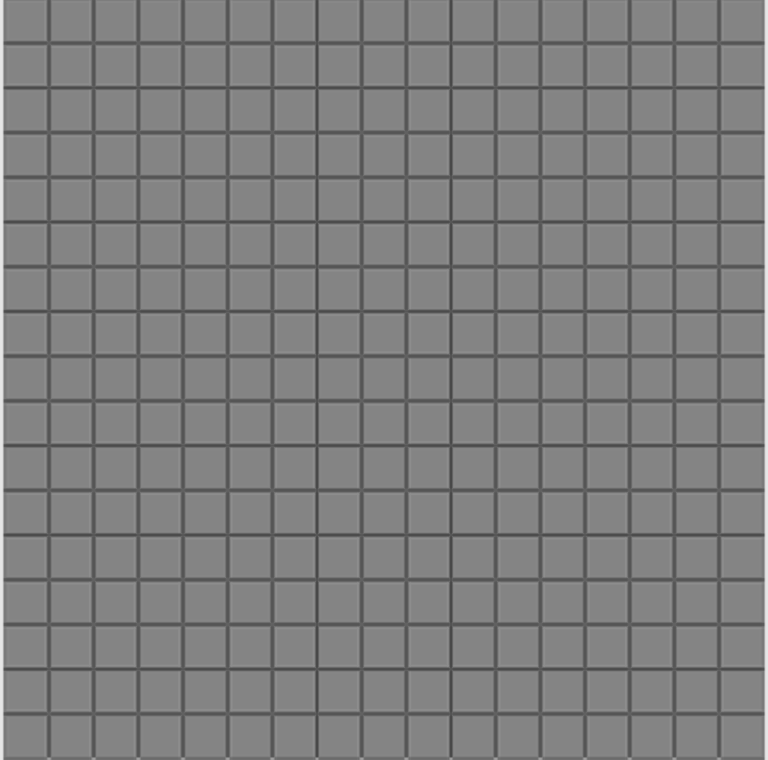
Give the GLSL for this pattern, as a Shadertoy shader.

```glsl
// Square grey tiles, 17 across and 17 down, parted by soft dark joints.
// Each joint is a distance band around an integer cell coordinate; a few are
// thinner and darker, faint highlights run beside them, pale margins flank all.

#define TILES 17.0
#define GRID_ORIGIN vec2(0.0057, -0.0021)
#define GRID_PITCH vec2(0.05816, 0.05884)
#define WIDE_HALF 0.044
#define THIN_HALF 0.034
#define EDGE_SOFTNESS 0.030
#define HIGHLIGHT 0.035
#define TILE_GREY 0.519
#define WIDE_GREY 0.335
#define THIN_GREY 0.275
#define MARGIN_GREY 0.90
#define MARGIN_SHIFT 0.022

float hash(float n) {
    return fract(sin(n * 127.1 + 3.7) * 4375.85);
}

// Two thin columns, placed evenly about the middle of the grid.
float thinColumn(float index) {
    return step(abs(abs(index - 8.5) - 1.5), 0.25);
}

// Thin rows recur twice in every five, less marked than the columns.
float thinRow(float index) {
    return 0.65 * smoothstep(0.4, 0.7, cos(6.28318 * (0.4 * index + 0.1)));
}

// Returns joint coverage in x and the highlight beside it in y.
vec2 joint(float coord, float thin, float seed, float soft) {
    float index = floor(coord + 0.5);
    float offset = coord - index;
    float halfWidth = mix(WIDE_HALF, THIN_HALF, thin);
    float cover = 1.0 - smoothstep(halfWidth - soft, halfWidth + soft, abs(offset));
    float favoured = step(0.35, hash(index + seed)) * 2.0 - 1.0;
    float side = mix(0.15, 1.0, step(0.0, offset * favoured));
    float rim = 1.0 - smoothstep(0.0, 0.02 + soft * 0.5, abs(abs(offset) - halfWidth - 0.045));
    return vec2(cover, rim * side);
}

void mainImage(out vec4 fragColor, in vec2 fragCoord) {
    vec2 uv = fragCoord / iResolution.xy;
    vec2 cell = (vec2(uv.x, 1.0 - uv.y) - GRID_ORIGIN) / GRID_PITCH;
    vec2 pixel = 1.0 / (iResolution.xy * GRID_PITCH);
    float soft = max(EDGE_SOFTNESS, 0.6 * max(pixel.x, pixel.y));

    // Joints in both directions
    vec2 index = floor(cell + 0.5);
    vec2 thin = vec2(thinColumn(index.x), thinRow(index.y));
    vec2 column = joint(cell.x, thin.x, 5.0, soft);
    vec2 row = joint(cell.y, thin.y, 71.0, soft);

    // The outer frame is fainter than the inner joints
    vec2 inner = step(0.5, index) * step(index, vec2(TILES - 0.5));
    column *= mix(0.25, 1.0, inner.x);
    row *= mix(0.45, 1.0, inner.y);

    // Tile face, highlights, then joints, slightly paler where they cross
    float grey = TILE_GREY + HIGHLIGHT * max(column.y * (1.0 - row.x), row.y * (1.0 - column.x));
    vec2 depth = TILE_GREY - mix(vec2(WIDE_GREY), vec2(THIN_GREY), thin);
    vec2 ink = depth * vec2(column.x, row.x);
    grey -= max(ink.x, ink.y) - 0.25 * column.x * row.x * min(depth.x, depth.y);

    // Pale specks where columns meet the bottom edge
    float speck = column.x * inner.x * smoothstep(TILES - 0.05, TILES, cell.y);
    grey = mix(grey, 0.62, speck);

    // Pale side margins
    float outside = abs(cell.x - 0.5 * TILES) - 0.5 * TILES - MARGIN_SHIFT;
    grey = mix(grey, MARGIN_GREY, smoothstep(-soft, soft, outside));

    fragColor = vec4(vec3(grey), 1.0);
}
```
